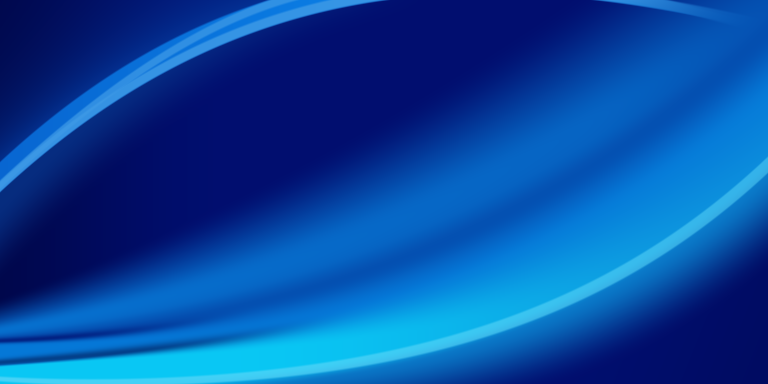
Give the GLSL for this background, as a WebGL 2 fragment shader.

```glsl
#version 300 es
precision highp float;
// Flowing blue veils on navy: a wide soft sweep rising to the right, a cyan
// fold with a pale rim below it, and a striped arc in the upper left corner.
// Each edge is a cubic y(x); colours are blended by distance to these edges.

uniform vec2 u_resolution;
out vec4 outColor;

#define NAVY      vec3(0.002, 0.055, 0.435)
#define MIDNIGHT  vec3(0.000, 0.025, 0.290)
#define VEIL      vec3(0.020, 0.350, 0.725)
#define CREST     vec3(0.025, 0.440, 0.810)
#define FOLD      vec3(0.015, 0.280, 0.665)
#define AZURE     vec3(0.020, 0.470, 0.845)
#define CYAN      vec3(0.035, 0.780, 0.955)
#define SKY       vec3(0.055, 0.590, 0.870)
#define RIM       vec3(0.360, 0.840, 0.970)
#define ARC_LIGHT vec3(0.240, 0.600, 0.900)

// Cubic edge, coefficients from constant to x^3.
float edge(vec4 k, float x) {
    return k.x + x * (k.y + x * (k.z + x * k.w));
}

// 1 below zero, 0 above, blended over +-softness.
float under(float d, float softness) {
    return 1.0 - smoothstep(-softness, softness, d);
}

float bell(float d, float width) {
    return exp(-d * d / (width * width));
}

// Crisp band covering lo < d < hi.
float band(float d, float lo, float hi, float aa) {
    return under(d - hi, aa) * (1.0 - under(d - lo, aa));
}

vec3 backdrop(vec2 p) {
    vec3 col = mix(MIDNIGHT, NAVY, smoothstep(-0.1, 0.6, p.x));
    return mix(col, MIDNIGHT, 0.45 * smoothstep(1.4, 2.2, p.x - 0.4 * p.y));
}

// Striped arc with a haze on both of its sides.
vec3 addArc(vec3 col, vec2 p, float aa) {
    float d = p.y - edge(vec4(0.5, 0.93, -0.5, 0.07), p.x);
    float inner = p.y - edge(vec4(0.297, 1.1, -0.42, 0.0), p.x);
    float thickness = 0.078 - 0.018 * p.x * p.x;
    float fade = 1.0 - smoothstep(0.9, 1.15, p.x);

    float hazeIn = under(d, aa) * smoothstep(-0.04, 0.17, inner) * fade;
    col = mix(col, vec3(0.03, 0.22, 0.56), 0.75 * hazeIn);
    float hazeOut = (1.0 - under(d, aa)) * exp(-max(d - thickness, 0.0) / 0.13);
    col = mix(col, vec3(0.015, 0.23, 0.62), 0.75 * hazeOut * fade);

    vec3 body = mix(vec3(0.03, 0.40, 0.82), vec3(0.04, 0.50, 0.90), p.x);
    col = mix(col, body, band(d, 0.0, thickness, 1.5 * aa));
    float split = 0.022 + 0.05 * smoothstep(0.0, 0.8, p.x) - 0.018 * p.x * p.x;
    col = mix(col, ARC_LIGHT, 0.75 * band(d, split - 0.014, split + 0.008, 1.5 * aa));
    return mix(col, ARC_LIGHT, 0.85 * band(d, 0.0, 0.026, 1.5 * aa));
}

// Wide sweep: soft veil, azure fold, then cyan fold down to the rim.
vec3 addSweep(vec3 col, vec2 p, float aa) {
    float x = p.x;
    float top = edge(vec4(0.18, 0.27, 0.113, 0.0), x);
    float fold = edge(vec4(0.112, 0.043, 0.09, 0.039), x);
    float crease = edge(vec4(0.047, 0.073, 0.01, 0.05), x);
    float rim = 0.013 + x * (-0.065 + x * (0.13 + x * (-0.037 + 0.029 * x)));

    // Upper veil with a brighter crest and a shaded lower side
    float t = (top - p.y) / (top - fold);
    vec3 veil = mix(VEIL, CREST, bell(t - 0.55, 0.28) * (1.0 - 0.35 * x));
    veil = mix(veil, FOLD, 0.85 * smoothstep(0.68, 1.0, t));
    veil = mix(veil, FOLD, 0.6 * smoothstep(1.5, 2.1, x));
    col = mix(col, veil, under(p.y - top, 0.045 + 0.09 * x));

    // Azure fold, with a thin shadow on the left
    float dFold = p.y - fold;
    col = mix(col, AZURE, under(dFold + 0.015 * x, 0.006 + 0.05 * x));
    float foldShade = bell(dFold, 0.007 + 0.012 * x) * (1.0 - smoothstep(0.1, 0.7, x));
    col = mix(col, NAVY, 0.75 * foldShade);

    // Cyan fold, its edge softening to the right
    float dCrease = p.y - crease;
    vec3 glow = mix(CYAN, SKY, smoothstep(0.6, 2.0, x));
    float creaseShade = bell(dCrease - 0.009, 0.009 + 0.015 * x);
    col = mix(col, FOLD * 0.7, 0.8 * creaseShade * (1.0 - smoothstep(0.35, 0.95, x)));
    col = mix(col, glow, under(dCrease, 0.004 + 0.052 * x * x));

    // Falloff below the rim
    float below = rim - p.y;
    col = mix(col, vec3(0.04, 0.49, 0.80), smoothstep(-0.01, 0.03, below) * smoothstep(0.1, 0.9, x));
    col = mix(col, backdrop(p), smoothstep(0.0, 0.14 + 0.035 * x * x, below));

    // Pale rim line, thicker to the right
    float halfWidth = 0.006 + 0.0075 * x;
    float line = band(below, -halfWidth, halfWidth, 1.5 * aa);
    return mix(col, RIM, line * mix(0.75, 0.5, 0.5 * x));
}

void main() {
    vec2 p = gl_FragCoord.xy / u_resolution.y;
    p.x *= 2.0 * u_resolution.y / u_resolution.x;
    float aa = 1.0 / u_resolution.y;
    vec3 col = addArc(backdrop(p), p, aa);
    col = addSweep(col, p, aa);
    outColor = vec4(col, 1.0);
}
```
